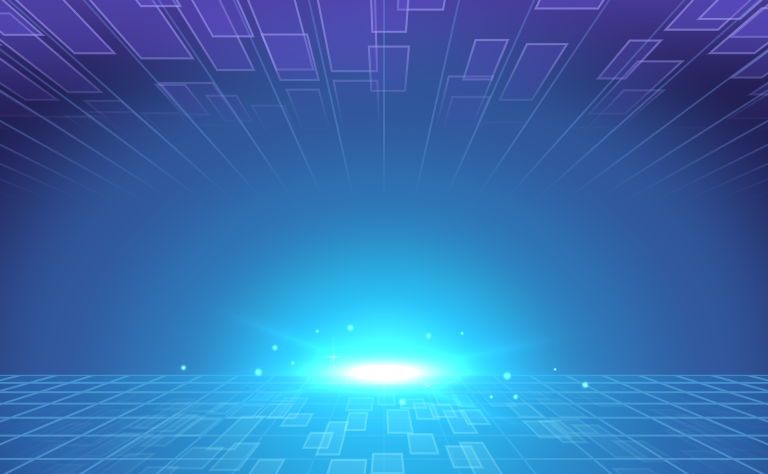
Give the GLSL for this background, as a Shadertoy shader.

```glsl
// Glowing blue horizon between a violet panelled ceiling and a cyan grid floor.

const float HORIZON = 0.209;
const float CEILING_VANISH = 0.293;
const float FLOOR_VANISH = 0.40;
const vec3 VIOLET = vec3(0.37, 0.31, 0.79);
const vec3 LAVENDER = vec3(0.64, 0.64, 0.96);
const vec3 CYAN = vec3(0.20, 0.83, 0.98);
const vec3 ICE = vec3(0.62, 0.95, 1.0);

float hash(vec2 p) {
    vec3 q = fract(vec3(p.xyx) * 0.1031);
    q += dot(q, q.yzx + 33.33);
    return fract((q.x + q.y) * q.z);
}

// Soft line of the given half width around distance zero.
float stroke(float dist, float width, float px) {
    return 1.0 - smoothstep(width, width + 1.3 * px, abs(dist));
}

// Signed offset to the nearest multiple of a step.
float nearest(float value, float spacing) {
    return (fract(value / spacing + 0.5) - 0.5) * spacing;
}

// Scattered perspective panels: x = fill, y = outline.
// u is the slope from the vanishing point, t the height away from it.
vec2 panels(float u, float t, vec2 cell, float density, float seed, float px) {
    float column = floor(u / cell.x);
    float v = 1.0 / (t * cell.y) + hash(vec2(column, seed));
    vec2 id = vec2(column, floor(v));
    vec2 local = vec2(fract(u / cell.x), fract(v)) - 0.5;
    vec2 halfSize = vec2(mix(0.30, 0.48, hash(id + seed + 7.0)),
                         mix(0.28, 0.47, hash(id + seed + 19.0)));
    vec2 toCanvas = cell * vec2(t / sqrt(1.0 + u * u), t * t);
    vec2 d = (abs(local) - halfSize) * toCanvas;
    float dist = max(d.x, d.y);
    float present = step(hash(id + seed + 31.0), density);
    float fill = 1.0 - smoothstep(-px, px, dist);
    return present * vec2(fill * (0.75 + 0.5 * local.y), stroke(dist, 0.0008, px));
}

// Radial light falling from cyan through blue to deep indigo.
vec3 backdrop(vec2 p) {
    float r = length((p - vec2(0.0, HORIZON)) * vec2(0.82, 1.0));
    vec3 col = mix(vec3(0.26, 0.89, 0.99), vec3(0.15, 0.74, 0.93), smoothstep(0.04, 0.18, r));
    col = mix(col, vec3(0.18, 0.46, 0.71), smoothstep(0.12, 0.39, r));
    col = mix(col, vec3(0.19, 0.34, 0.61), smoothstep(0.34, 0.58, r));
    col = mix(col, vec3(0.13, 0.12, 0.33), smoothstep(0.56, 0.88, r));
    return col + vec3(0.15, 0.11, 0.27) * smoothstep(0.78, 1.04, p.y);
}

vec3 ceiling(vec3 col, vec2 p, float px) {
    float t = max(p.y - CEILING_VANISH, 0.02);
    float u = p.x / t;
    float fade = smoothstep(0.70, 0.96, p.y);
    for (int i = 0; i < 2; i++) {
        float layer = float(i);
        vec2 cell = vec2(0.224 - 0.05 * layer, 0.62 - 0.22 * layer);
        vec2 panel = panels(u + 0.07 * layer, t, cell, 0.62 - 0.2 * layer, 11.0 + 23.0 * layer, px);
        col = mix(col, VIOLET, panel.x * fade * 0.48);
        col = mix(col, LAVENDER, panel.y * fade * 0.55);
    }
    float beam = stroke(nearest(u, 0.224) * t / sqrt(1.0 + u * u), 0.0007, px);
    return mix(col, vec3(0.45, 0.65, 0.95), beam * 0.30 * smoothstep(0.56, 0.74, p.y));
}

vec3 ground(vec3 col, vec2 p, float px) {
    float t = max(FLOOR_VANISH - p.y, 0.02);
    float u = p.x / t;
    float mask = 1.0 - smoothstep(HORIZON - px, HORIZON + px, p.y);
    float middle = exp(-5.0 * p.x * p.x);
    vec3 lit = mix(col, vec3(0.13, 0.45, 0.75), 0.35);
    lit = mix(lit, vec3(0.17, 0.74, 0.94), 0.6 * middle);

    // Bright tiles near the middle.
    float near = middle * smoothstep(HORIZON, 0.09, p.y);
    for (int i = 0; i < 2; i++) {
        float layer = float(i);
        vec2 panel = panels(u + 0.09 * layer, t, vec2(0.22, 0.8 - 0.3 * layer), 0.5, 53.0 + 17.0 * layer, px);
        lit = mix(lit, ICE, near * (panel.x * 0.20 + panel.y * 0.32));
    }

    // Grid lines, with one row lying on the horizon.
    float rowOffset = nearest(1.0 / t - 1.0 / (FLOOR_VANISH - HORIZON), 0.42) * t * t;
    float colOffset = nearest(u, 0.40) * t / sqrt(1.0 + u * u);
    float grid = max(stroke(rowOffset, 0.0007, px), stroke(colOffset, 0.0007, px));
    lit = mix(lit, vec3(0.42, 0.78, 0.96), grid * mix(0.45, 0.15, middle));
    return mix(col, lit, mask);
}

// Flare on the horizon with slanted rays.
vec3 flare(vec2 p) {
    vec2 q = p - vec2(0.0, HORIZON + 0.003);
    float core = exp(-dot(q * vec2(9.0, 38.0), q * vec2(9.0, 38.0)));
    float halo = exp(-length(q * vec2(4.0, 10.0)) * 1.4);
    float band = exp(-abs(q.x) * 5.0 - abs(q.y) * 45.0);
    float ray = exp(-abs(q.y + q.x * 0.38) * 80.0) * smoothstep(0.42, 0.0, abs(q.x));
    ray += exp(-abs(q.y - q.x * 0.20) * 70.0) * smoothstep(0.45, 0.0, abs(q.x));
    return vec3(0.95, 0.8, 0.7) * core + CYAN * (0.38 * halo + 0.22 * band + 0.15 * ray);
}

// Small lights around the flare and one four-pointed star.
vec3 sparkles(vec2 p) {
    float light = 0.0;
    for (int i = 0; i < 15; i++) {
        float n = float(i);
        float spread = hash(vec2(n, 3.0)) - 0.5;
        float lift = hash(vec2(n, 8.0)) - 0.45;
        vec2 place = vec2(spread * 0.95, HORIZON + lift * 0.24 * (1.0 - 1.6 * abs(spread)));
        float size = mix(0.0022, 0.0055, pow(hash(vec2(n, 15.0)), 3.0));
        light += 0.7 * exp(-dot(p - place, p - place) / (size * size));
    }
    vec2 s = abs(p - vec2(-0.107, 0.247));
    light += exp(-s.x * 90.0 - s.y * 900.0) + exp(-s.y * 90.0 - s.x * 900.0);
    return ICE * light;
}

void mainImage(out vec4 fragColor, in vec2 fragCoord) {
    float px = 1.0 / iResolution.y;
    vec2 p = (fragCoord - vec2(0.5 * iResolution.x, 0.0)) * px;
    vec3 col = backdrop(p);
    col = ceiling(col, p, px);
    col = ground(col, p, px);
    col += flare(p) + sparkles(p);
    fragColor = vec4(clamp(col, 0.0, 1.0), 1.0);
}
```
